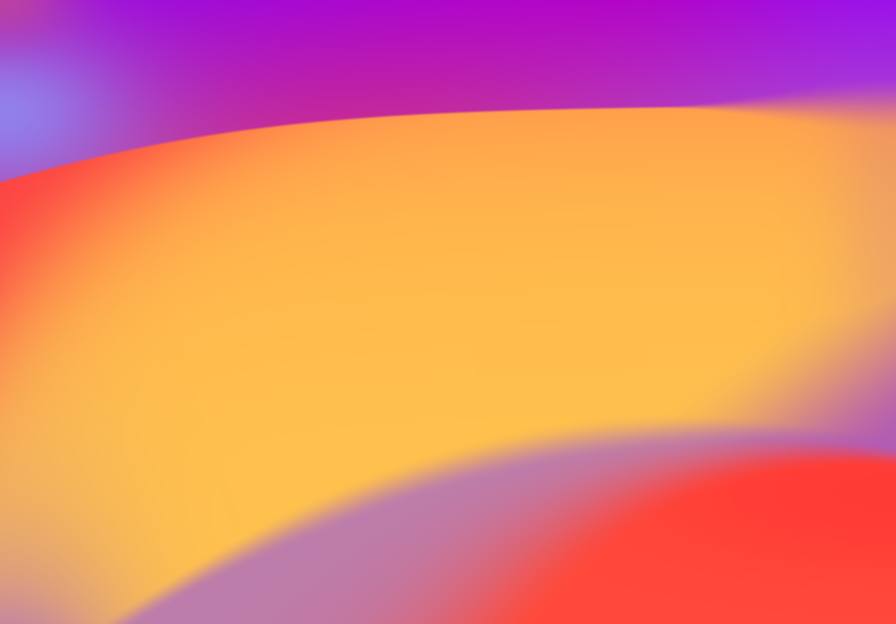
Reproduce this background procedurally as a WebGL 2 fragment shader.

```glsl
#version 300 es
precision highp float;
// Soft abstract backdrop: a violet sky, a broad amber band and a red hill.
// Two curves split the canvas; each zone is shaded by smooth gradients and
// glows measured from its curve, then the zones are layered by soft edges.

uniform vec2 u_resolution;
out vec4 fragColor;

const vec3 AMBER = vec3(1.0, 0.76, 0.30);
const vec3 APRICOT = vec3(1.0, 0.62, 0.30);
const vec3 CORAL = vec3(0.99, 0.27, 0.26);
const vec3 SCARLET = vec3(1.0, 0.23, 0.21);
const vec3 TOMATO = vec3(1.0, 0.29, 0.23);
const vec3 MAUVE = vec3(0.74, 0.49, 0.67);
const vec3 ORCHID = vec3(0.70, 0.36, 0.70);
const vec3 PERIWINKLE = vec3(0.57, 0.50, 0.92);
const vec3 ROSE = vec3(0.74, 0.27, 0.62);

// Gaussian glow with separate horizontal and vertical radii.
float glow(vec2 p, vec2 center, vec2 radius) {
    vec2 q = (p - center) / radius;
    return exp(-dot(q, q));
}

// Gradient through three colours, with the middle one at position m.
vec3 threeStops(vec3 a, vec3 b, vec3 c, float m, float t) {
    vec3 first = mix(a, b, smoothstep(0.0, m, t));
    return mix(first, c, smoothstep(m, 1.0, t));
}

// Lower border of the sky.
float skyline(float x) {
    return 0.82 + 0.012 * x - 0.112 * exp(-3.5 * x - 4.0 * x * x);
}

// Crest of the hill.
float hillCrest(float x) {
    float offset = x - 0.8;
    return 0.312 - 0.695 * offset * offset;
}

vec3 skyColor(vec2 p, float edge) {
    float height = clamp((p.y - edge) / (1.0 - edge), 0.0, 1.0);
    vec3 high = threeStops(vec3(0.61, 0.05, 0.86), vec3(0.70, 0.02, 0.78),
                           vec3(0.61, 0.07, 0.91), 0.68, p.x);
    vec3 low = threeStops(vec3(0.72, 0.25, 0.66), vec3(0.77, 0.16, 0.60),
                          vec3(0.66, 0.24, 0.84), 0.39, p.x);
    vec3 color = mix(low, high, height);
    color = mix(color, PERIWINKLE, glow(p, vec2(0.0, 0.82), vec2(0.14, 0.13)));
    return mix(color, ROSE, 0.9 * glow(p, vec2(0.0, 1.0), vec2(0.08, 0.07)));
}

vec3 bandColor(vec2 p, float depth) {
    float d = max(depth, 0.0);
    vec3 color = mix(APRICOT, AMBER, 1.0 - exp(-d / 0.18));

    // Hot left shoulder, hugging the skyline.
    float heat = glow(vec2(p.x, d), vec2(0.0), vec2(0.26, 0.27));
    color = mix(color, CORAL, heat * exp(-48.0 * p.x * d));

    // Mauve haze in the lower left and a cool wedge on the right.
    float haze = 0.85 * exp(-p.y / 0.16 - pow(p.x / 0.14, 2.0));
    color = mix(color, MAUVE, haze);
    float diagonal = p.y + 1.1 * (1.0 - p.x);
    float wedge = 1.0 - smoothstep(0.28, 0.64, diagonal);
    float rim = 0.2 * exp(-pow((1.0 - p.x) / 0.07, 2.0));
    return mix(color, ORCHID, max(wedge, rim));
}

vec3 hillColor(vec2 p, float depth) {
    vec3 cool = mix(MAUVE, ORCHID, smoothstep(0.75, 1.0, p.x));
    vec3 warm = mix(TOMATO, SCARLET, glow(p, vec2(1.0, 0.21), vec2(0.3, 0.13)));
    float reach = 0.035 * exp(5.3 * (1.0 - p.x));
    return mix(cool, warm, smoothstep(0.0, reach, depth));
}

void main() {
    vec2 p = gl_FragCoord.xy / u_resolution;
    float edge = skyline(p.x);
    float bandDepth = edge - p.y;
    float hillDepth = hillCrest(p.x) - p.y;

    // The skyline is crisp on the left and melts away on the right.
    float skySoft = mix(0.003, 0.05, smoothstep(0.74, 1.0, p.x));
    float hillSoft = mix(0.02, 0.034, smoothstep(0.13, 0.4, p.x));
    hillSoft = mix(hillSoft, 0.015, smoothstep(0.65, 0.95, p.x));

    vec3 color = mix(skyColor(p, edge), bandColor(p, bandDepth),
                     smoothstep(-skySoft, skySoft, bandDepth));
    color = mix(color, hillColor(p, hillDepth),
                smoothstep(-hillSoft, hillSoft, hillDepth));
    fragColor = vec4(color, 1.0);
}
```
